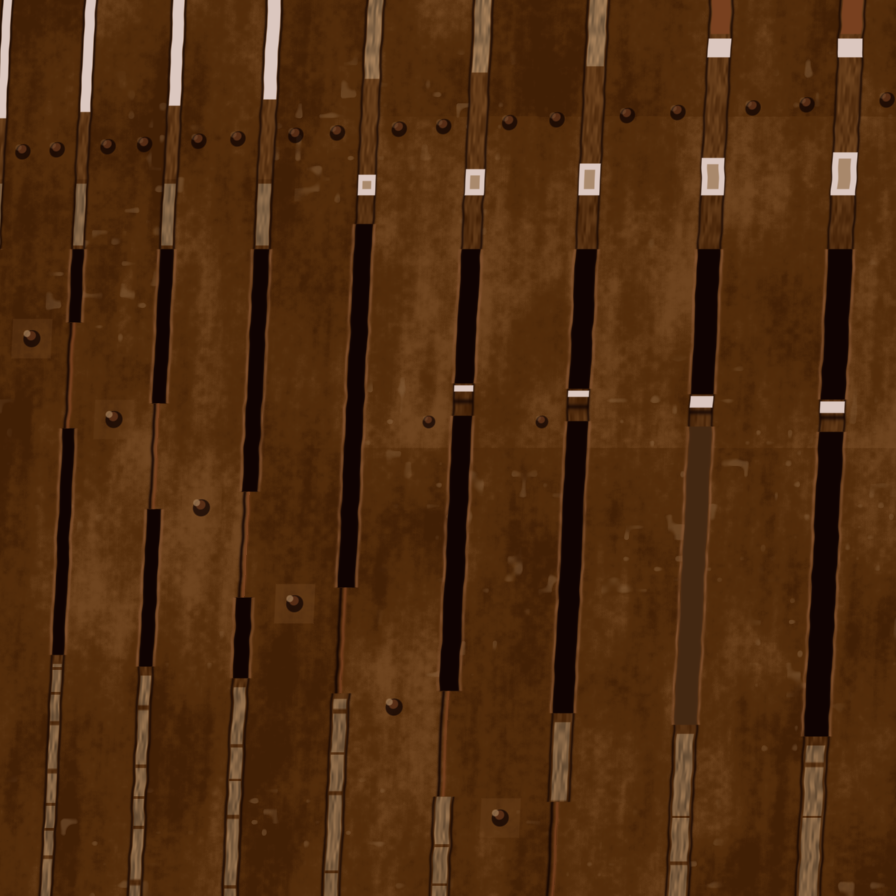
Reproduce this texture procedurally as a WebGL 2 fragment shader.

```glsl
#version 300 es
precision highp float;
// Rusted leaning steel panels split by widening slots, with rivets, bolts and pale strips.
uniform vec2 u_resolution;
out vec4 fragColor;

const float FIRST_SLOT = 0.008;  // top position of the leftmost slot
const float PITCH = 0.093;       // first panel width
const float GROWTH = 1.067;      // each panel is wider than the last
const float LEAN = 0.05;         // leftward drift from top to bottom
const float SLOT_HALF = 0.0057;  // half width of the first slot
const float SLOT_WIDEN = 0.001;  // added per slot
const float RIM = 0.0018;        // bright edge thickness

const vec3 RUST = vec3(0.32, 0.17, 0.04);
const vec3 DEEP_RUST = vec3(0.25, 0.12, 0.02);
const vec3 DUSTY = vec3(0.43, 0.265, 0.12);
const vec3 VOID = vec3(0.06, 0.012, 0.006);
const vec3 TAN = vec3(0.59, 0.45, 0.31);
const vec3 GLARE = vec3(0.86, 0.78, 0.75);
const vec3 COPPER = vec3(0.47, 0.25, 0.12);

float hash(vec2 p) { return fract(sin(dot(p, vec2(127.1, 311.7))) * 43758.5453); }

float noise(vec2 p) {
  vec2 c = floor(p), f = fract(p);
  f = f * f * (3.0 - 2.0 * f);
  return mix(mix(hash(c), hash(c + vec2(1, 0)), f.x),
             mix(hash(c + vec2(0, 1)), hash(c + 1.0), f.x), f.y);
}

float fbm(vec2 p) {
  float sum = 0.0, gain = 0.5;
  for (int k = 0; k < 5; k++) { sum += gain * noise(p); p = p * 2.03 + 17.3; gain *= 0.5; }
  return sum;
}

float softness() { return max(0.0012, 0.8 / u_resolution.y); }
float below(float v, float edge) { return 1.0 - smoothstep(-softness(), softness(), v - edge); }
float span(float v, float a, float b) { return below(a, v) * below(v, b); }
float line(float v, float width) { return exp(-v * v / (width * width)); }

float slotX(float i) { return FIRST_SLOT + PITCH * (pow(GROWTH, i) - 1.0) / (GROWTH - 1.0); }
float boltDepth(float i) { return 0.378 + 0.086 * i + 0.0042 * i * i; }

// Weathered plate: blotches, vertical streaks and fine grain
vec3 panelColor(vec2 q, float panel) {
  float blotch = fbm(q * vec2(9.0, 6.0) + panel * 7.1);
  float streak = fbm(q * vec2(70.0, 9.0));
  float grain = fbm(q * 130.0);
  float stain = span(q.y, 0.13, 0.5) * smoothstep(0.25, 0.6, q.x) * 0.18;
  float tone = blotch * 1.25 + streak * 0.5 + grain * 0.4 - 1.04 + stain;
  tone += (hash(vec2(panel, 3.0)) - 0.5) * 0.14;
  vec3 c = mix(RUST, DEEP_RUST, smoothstep(0.0, -0.35, tone));
  c = mix(c, DUSTY, smoothstep(0.0, 0.5, tone));
  float fleck = smoothstep(0.8, 0.95, noise(q * 85.0)) * smoothstep(0.55, 0.8, noise(q * 11.0));
  return mix(c, TAN, 0.35 * fleck);
}

// Bolt head with a dark lower rim and a small highlight
vec3 paintBolt(vec3 c, vec2 offset, float radius, float shine) {
  float r = length(offset);
  c = mix(c, VOID, 0.75 * below(r, radius));
  c = mix(c, COPPER, 0.6 * below(length(offset + radius * vec2(0.1, 0.35)), radius * 0.55));
  return mix(c, TAN, shine * below(length(offset + radius * vec2(0.6, 0.6)), radius * 0.4));
}

// One slot: d is the distance across it, t the depth from the top
vec3 paintSlot(vec3 c, float i, float d, float t) {
  d += (noise(vec2(t * 70.0, i * 9.0)) - 0.5) * 0.0016;
  float halfWidth = SLOT_HALF + SLOT_WIDEN * i;
  float inside = below(abs(d), halfWidth);
  float late = step(4.5, i), far = step(6.5, i), boxed = step(3.5, i);
  float joint = boltDepth(i - 1.0) - 0.018;
  float closed = span(t, joint, joint + 0.118);
  float stripTop = 0.728 + 0.013 * i;
  float barTop = 0.428 + 0.006 * (i - 5.0);
  float bridge = late * span(t, barTop, barTop + 0.036);
  float openTop = i == 4.0 ? 0.25 : 0.278;
  float open = span(t, openTop, stripTop - 0.01) * (1.0 - closed) * (1.0 - bridge);
  float wear = noise(vec2(d * 400.0, t * 90.0) + i);

  // Grooved filler, then the black opening and its edges
  vec3 filler = mix(DEEP_RUST, DUSTY, wear * 0.7 + 0.25 * span(t, 0.0, 0.2));
  c = mix(c, filler, inside * (1.0 - closed));
  float veil = i == 7.0 ? 0.72 * below(0.47, t) : 0.0;
  c = mix(c, mix(VOID, DUSTY * 0.8, veil), inside * open);
  float edge = line(abs(d) - halfWidth - RIM, RIM);
  c = mix(c, mix(COPPER, TAN, 0.35), edge * open * (0.35 + 0.5 * wear));
  c = mix(c, VOID, 0.65 * line(abs(d) - halfWidth, 0.0016) * (1.0 - open) * (1.0 - closed));

  // Closed joint: a dark seam beside a copper lip
  c = mix(c, VOID, closed * 0.8 * line(d + halfWidth * 0.6, 0.002));
  c = mix(c, COPPER, closed * 0.8 * line(d + halfWidth * 0.1, 0.002));

  // Broken pale strip at the foot
  float brick = 0.03 + 0.0075 * i;
  float cell = (t - stripTop) / brick + 0.25 * sin(t * 40.0 + i);
  float mortar = below(abs(fract(cell) - 0.5) * brick, brick * 0.5 - 0.002);
  float strip = below(stripTop, t) * (1.0 - closed) * mortar * below(abs(d), halfWidth * 0.75);
  c = mix(c, TAN * (0.65 + 0.4 * wear), strip * 0.9);

  // Sunlit head and the middle strip beneath it
  float headEnd = far > 0.5 ? 0.038 : 0.132 - 0.007 * i - 0.016 * boxed;
  vec3 head = far > 0.5 ? COPPER : (boxed > 0.5 ? TAN * (0.7 + 0.4 * wear) : GLARE);
  float core = below(abs(d), halfWidth * 0.82);
  c = mix(c, head, core * below(t, headEnd));
  c = mix(c, TAN * (0.65 + 0.3 * wear), core * (1.0 - boxed) * span(t, 0.205, 0.274));

  // Small pale boxes and the bright bar
  float boxTop = mix(0.195, 0.170, (i - 4.0) / 4.0);
  float box = boxed * span(t, boxTop, 0.218);
  float boxFace = below(abs(d), halfWidth * 0.5) * span(t, boxTop + 0.007, 0.211);
  c = mix(c, mix(GLARE, TAN, 0.75 * boxFace), box * inside);
  c = mix(c, GLARE, far * span(t, 0.043, 0.064) * inside);
  c = mix(c, GLARE, late * span(t, barTop + 0.002, barTop + 0.009 + 0.006 * far) * inside);
  return mix(c, VOID, 0.7 * late * inside * line(t - barTop - 0.02, 0.003));
}

void main() {
  vec2 uv = gl_FragCoord.xy / u_resolution;
  float t = 1.0 - uv.y;
  float s = uv.x + LEAN * t;
  float place = log(1.0 + (s - FIRST_SLOT) * (GROWTH - 1.0) / PITCH) / log(GROWTH);
  float panel = floor(place), slot = round(place);
  float left = slotX(panel), width = slotX(panel + 1.0) - left;
  vec3 color = panelColor(vec2(s, t), panel);

  // Two rivets per panel along a rising row
  for (int k = 0; k < 2; k++) {
    float x = left + width * (0.28 + 0.41 * float(k));
    color = paintBolt(color, vec2(s - x, t - 0.171 + 0.06 * uv.x), 0.0085, 0.25);
  }
  // Diagonal bolts on dusty pads, and small studs
  vec2 bolt = vec2(s - left - width * 0.5, t - boltDepth(panel));
  float pad = below(max(abs(bolt.x), abs(bolt.y)), 0.022) * hash(vec2(panel, 8.0));
  color = mix(color, DUSTY, 0.5 * pad);
  color = paintBolt(color, bolt, 0.0095, 0.8);
  if (panel == 4.0 || panel == 5.0)
    color = paintBolt(color, vec2(s - left - width * 0.69, t - 0.471), 0.007, 0.2);

  color = paintSlot(color, slot, s - slotX(slot), t);
  fragColor = vec4(color, 1.0);
}
```
